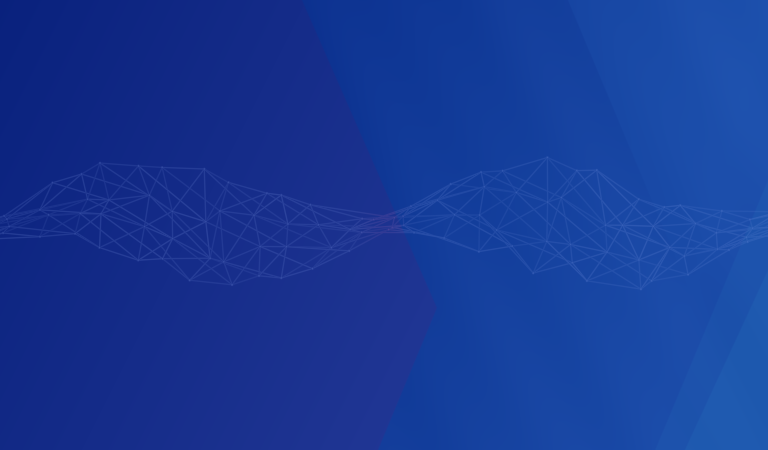
This background is drawn by a Shadertoy shader. Its source:

```glsl
const vec2 CANVAS = vec2(1.7067, 1.0);
const float TAU = 6.2831853;
const int ROWS = 4;
const float COLUMNS = 25.0;

vec2 hash2(vec2 cell) {
    vec2 q = vec2(dot(cell, vec2(127.1, 311.7)), dot(cell, vec2(269.5, 183.3)));
    return fract(sin(q) * 43758.545);
}

// Signed distance to a line through a and b, positive on its left
float leftOf(vec2 p, vec2 a, vec2 b) {
    vec2 along = normalize(b - a);
    return along.x * (p.y - a.y) - along.y * (p.x - a.x);
}

float cover(float d, float soft) {
    return smoothstep(-soft, soft, d);
}

float segmentDistance(vec2 p, vec2 a, vec2 b) {
    vec2 ab = b - a;
    float t = clamp(dot(p - a, ab) / max(dot(ab, ab), 1e-6), 0.0, 1.0);
    return length(p - a - ab * t);
}

// Wavy ribbon: x is its centre height, y its half width
vec2 ribbon(float u) {
    float swell = pow(abs(sin(TAU * u)), 1.1);
    return vec2(0.5 + 0.038 * sin(2.0 * TAU * u), 0.014 + 0.1 * swell);
}

vec2 meshNode(vec2 cell) {
    vec2 jitter = hash2(cell) - 0.5;
    float u = (cell.x + 0.5 + 0.8 * jitter.x) / COLUMNS;
    float across = 2.0 * cell.y / float(ROWS - 1) - 1.0 + 0.5 * jitter.y;
    vec2 band = ribbon(u);
    return vec2(u * CANVAS.x, band.x + band.y * across);
}

float meshLink(vec2 p, vec2 start, vec2 cell, float pixel) {
    if (cell.y < 0.0 || cell.y >= float(ROWS)) return 0.0;
    float d = segmentDistance(p, start, meshNode(cell));
    float strength = 0.5 + 0.5 * hash2(cell + 7.0).x;
    return strength * (1.0 - smoothstep(0.0, 0.0008 + pixel, d));
}

// Strength of the web of links and dots
float mesh(vec2 p, float pixel) {
    float column = floor(p.x / CANVAS.x * COLUMNS);
    float links = 0.0;
    float dots = 0.0;
    for (int i = -3; i <= 2; i++) {
        for (int j = 0; j < ROWS; j++) {
            vec2 cell = vec2(column + float(i), float(j));
            vec2 start = meshNode(cell);
            links = max(links, meshLink(p, start, cell + vec2(1.0, 0.0), pixel));
            links = max(links, meshLink(p, start, cell + vec2(0.0, 1.0), pixel));
            links = max(links, meshLink(p, start, cell + vec2(1.0, 1.0), pixel));
            links = max(links, meshLink(p, start, cell + vec2(2.0, -1.0), pixel));
            dots = max(dots, cover(0.0022 - length(p - start), pixel));
        }
    }
    return max(0.19 * links, 0.3 * dots);
}

vec3 rightPanel(vec2 p, float soft) {
    float t = clamp((p.x - 0.67) / 1.04 + 0.25 * (1.0 - p.y), 0.0, 1.0);
    vec3 color = mix(vec3(0.045, 0.19, 0.56), vec3(0.105, 0.295, 0.66), t);

    // Faint diagonal streaks
    float slant = p.x + 0.42 * p.y;
    color += 0.003 * (sin(slant * 17.0) + sin(slant * 31.0 + p.y * 4.0));

    // Translucent facets
    float upper = cover(-leftOf(p, vec2(1.467, 0.511), vec2(1.262, 1.0)), soft);
    color += upper * smoothstep(0.25, 0.9, p.y) * vec3(0.01, 0.022, 0.02);
    float lower = cover(-leftOf(p, vec2(1.456, 0.0), vec2(1.707, 0.6)), soft);
    float corner = cover(-leftOf(p, vec2(1.522, 0.0), vec2(1.707, 0.4)), soft);
    color += lower * vec3(0.006, 0.025, 0.012);
    color += corner * vec3(0.008, 0.03, 0.015);
    return color;
}

vec3 leftPanel(vec2 p) {
    float t = clamp(0.7 * p.x + 0.35 * (1.0 - p.y), 0.0, 1.0);
    return mix(vec3(0.035, 0.13, 0.49), vec3(0.13, 0.215, 0.585), t);
}

void mainImage(out vec4 fragColor, in vec2 fragCoord) {
    vec2 uv = fragCoord / iResolution.xy;
    vec2 p = uv * CANVAS;
    float pixel = 1.0 / iResolution.y;

    // Two panels meeting at an arrow-shaped edge
    vec2 tip = vec2(0.971, 0.316);
    float arrow = min(leftOf(p, tip, vec2(0.671, 1.0)), leftOf(p, vec2(0.84, 0.0), tip));
    vec3 color = mix(rightPanel(p, pixel), leftPanel(p), cover(arrow, pixel));

    // Mesh, warmer where the ribbon pinches
    if (abs(p.y - 0.5) < 0.24) {
        float pinch = exp(-pow((uv.x - 0.5) / 0.025, 2.0));
        vec3 lineColor = mix(vec3(0.5, 0.6, 0.9), vec3(0.65, 0.4, 0.7), pinch);
        color = mix(color, lineColor, mesh(p, pixel));
    }
    fragColor = vec4(color, 1.0);
}
```
